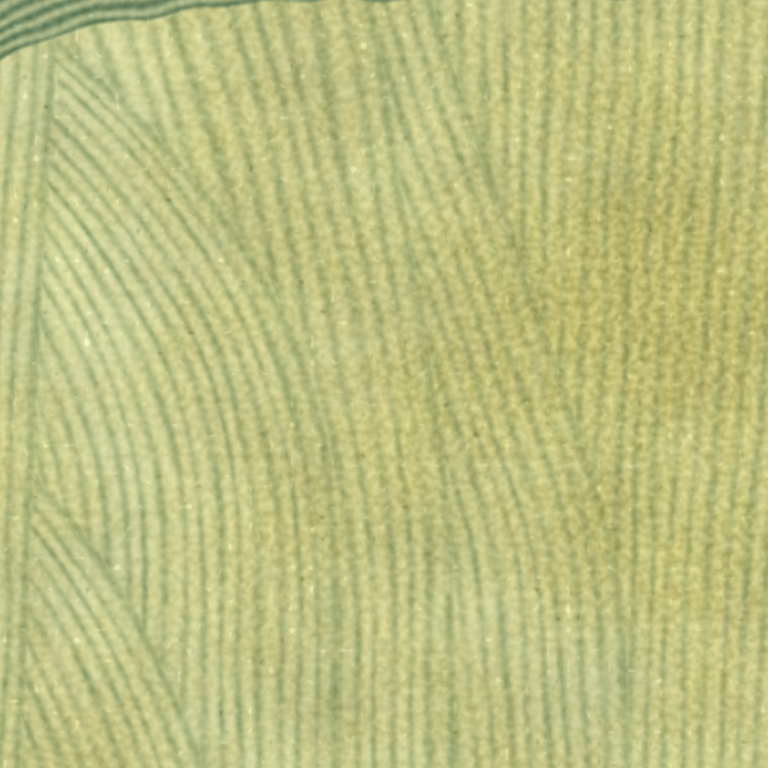
Write a three.js fragment shader that draws this texture.

```glsl
varying vec2 vUv;

#define LINE_SPACING 0.0245
#define LINE_WIDTH 0.235
#define SEAM_WIDTH 0.0075
#define WOBBLE 0.007
#define GRAIN 0.125
#define PALE vec3(0.838, 0.845, 0.625)
#define STRAW vec3(0.765, 0.745, 0.445)
#define SAGE vec3(0.6, 0.66, 0.46)
#define OLIVE vec3(0.645, 0.645, 0.375)
#define HEM_DARK vec3(0.4, 0.5, 0.36)
#define HEM_LIGHT vec3(0.7, 0.74, 0.55)

vec2 gradientAt(vec2 cell) {
  float angle = 6.2832 * fract(sin(dot(cell, vec2(127.1, 311.7))) * 43758.5);
  return vec2(cos(angle), sin(angle));
}

float gradientNoise(vec2 p) {
  vec2 i = floor(p), f = fract(p);
  vec2 w = f * f * f * (f * (f * 6.0 - 15.0) + 10.0);
  vec2 e = vec2(1.0, 0.0);
  float low = mix(dot(gradientAt(i), f),
                  dot(gradientAt(i + e), f - e), w.x);
  float high = mix(dot(gradientAt(i + e.yx), f - e.yx),
                   dot(gradientAt(i + 1.0), f - 1.0), w.x);
  return mix(low, high, w.y);
}

float fbm(vec2 p) {
  float sum = 0.0, amplitude = 1.0;
  for (int octave = 0; octave < 3; octave++) {
    sum += amplitude * gradientNoise(p);
    p = p * 2.03 + 17.3;
    amplitude *= 0.5;
  }
  return sum;
}

// Lays one panel over the ink so far; its lines follow the seam on its right.
// seam: foot x, height where it starts to bend, lean, curl
float layPanel(float ink, vec2 p, vec4 seam, float fan) {
  float above = p.y - seam.y;
  float rise = 0.5 * (above + sqrt(above * above + 0.015));
  float slope = seam.z + 2.0 * seam.w * rise;
  float offset = seam.x - seam.z * rise - seam.w * rise * rise - p.x;

  // Hand drawn lines, uneven in spacing and weight
  float phase = offset / (LINE_SPACING * (1.0 + fan * rise));
  phase += 0.4 * gradientNoise(vec2(phase * 0.55 + seam.x * 30.0, p.y * 3.0));
  float line = floor(phase + 0.5);
  float fromLine = (phase - line) / LINE_WIDTH;
  float strength = 0.82 + 0.5 * gradientNoise(vec2(line * 0.73 + seam.x * 40.0, p.y * 5.0));
  float lines = strength * exp(-fromLine * fromLine);

  // Seam with a faint halo
  float fromSeam = offset / (SEAM_WIDTH * sqrt(1.0 + slope * slope));
  float seamInk = 0.95 * exp(-fromSeam * fromSeam);
  float halo = 0.22 * exp(-0.1 * fromSeam * fromSeam);
  float cover = smoothstep(-0.007, 0.007, offset);
  return max(mix(ink, lines, cover) * (1.0 - halo) + halo, seamInk);
}

// Dark striped band across the upper left corner
vec3 layHem(vec3 color, vec2 p) {
  float depth = p.y - 0.917 - 0.09 * (1.0 - exp(-6.0 * p.x));
  depth += 0.014 * gradientNoise(p * vec2(13.0, 5.0) + 2.0);
  float stripe = 0.5 + 0.5 * cos(depth * 300.0 + 3.0 * gradientNoise(p * vec2(12.0, 20.0)));
  vec3 band = mix(HEM_LIGHT, HEM_DARK, 0.1 + 0.9 * stripe);
  return mix(color, band, smoothstep(-0.004, 0.004, depth));
}

void main() {
  vec2 p = vUv;
  p.x += WOBBLE * gradientNoise(vUv * vec2(7.0, 4.0));

  // Panels from right to left, each covering the one before
  float ink = layPanel(0.0, p, vec4(1.06, 0.15, -0.1, 0.0), 0.2);
  ink = layPanel(ink, p, vec4(0.82, 0.25, 0.35, 0.0), 0.2);
  ink = layPanel(ink, p, vec4(0.59, 0.35, 0.17, 0.0), 0.75);
  ink = layPanel(ink, p, vec4(0.437, 0.33, 0.0, 0.95), 0.2);
  ink = layPanel(ink, p, vec4(0.297, -0.2, 0.0, 0.74), 0.2);
  ink = layPanel(ink, p, vec4(0.02, 0.0, -0.05, 0.0), 0.0);

  // Straw stains, strongest right of the middle
  vec2 fromStain = (vUv - vec2(0.85, 0.57)) / vec2(0.36, 0.4);
  float stain = 0.27 + 0.6 * exp(-dot(fromStain, fromStain));
  stain += 0.5 * fbm(vUv * 4.0 + 3.0) + 0.25 * gradientNoise(vUv * vec2(48.0, 30.0));
  stain = clamp(stain, 0.0, 1.0);
  vec3 color = mix(PALE, STRAW, stain);

  // Washed lines, worn thin in places
  float wash = 0.86 + 0.45 * gradientNoise(vUv * vec2(30.0, 16.0) + 5.0);
  wash += 0.3 * gradientNoise(vUv * 75.0 + 11.0);
  vec3 inkColor = mix(SAGE, OLIVE, 0.8 * stain);
  color = mix(color, inkColor, clamp(ink * wash, 0.0, 1.0));
  color *= 1.0 + 0.06 * fbm(vUv * 6.0 + 41.0);
  color = layHem(color, vUv);

  // Paper grain and sparse specks
  float grain = gradientNoise(vUv * 95.0) + 0.35 * gradientNoise(vUv * 160.0 + 31.0);
  float speck = gradientNoise(vUv * 75.0 + 63.0);
  color += GRAIN * (0.5 + 0.6 * stain) * grain * vec3(1.0, 0.95, 0.95);
  color += 0.09 * (smoothstep(0.35, 0.6, speck) - smoothstep(0.4, 0.65, -speck));

  gl_FragColor = vec4(clamp(color, 0.0, 1.0), 1.0);
}
```
